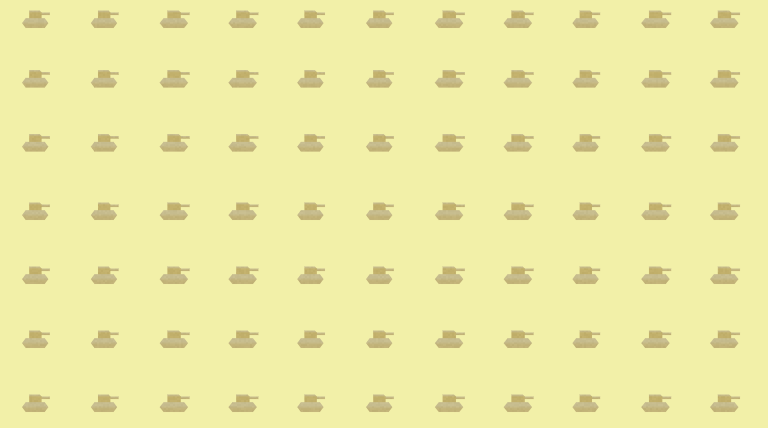
Write a WebGL 2 fragment shader that draws this pattern.

```glsl
#version 300 es
precision highp float;

uniform vec2 u_resolution;
out vec4 fragColor;

float hash(vec2 p) {
    return fract(sin(dot(p, vec2(127.1, 311.7))) * 43758.5453);
}

float box(vec2 p, vec2 halfSize) {
    vec2 d = abs(p) - halfSize;
    return length(max(d, 0.0)) + min(max(d.x, d.y), 0.0);
}

// Hull with pointed ends
float hullShape(vec2 p) {
    vec2 q = abs(p - vec2(13.2, 4.9));
    return max(q.y - 4.9, (q.x + 0.75 * q.y - 13.2) / 1.25);
}

// Turret with a sloped front corner
float turretShape(vec2 p) {
    vec2 q = p - vec2(13.4, 13.2);
    return max(box(q, vec2(6.2, 4.3)), (q.x + q.y - 8.6) / 1.414);
}

float barrelShape(vec2 p) {
    return box(p - vec2(23.2, 14.2), vec2(4.6, 1.3));
}

void main() {
    // The canvas is 768 units wide
    float unit = 768.0 / u_resolution.x;
    vec2 p = gl_FragCoord.xy * unit;
    float soft = max(0.6, 0.6 * unit);

    // Grid of 11 by 7, measured from each lower left corner
    vec2 pitch = vec2(68.8, 64.0);
    vec2 cell = floor((p - vec2(2.0, -4.0)) / pitch);
    vec2 q = p - vec2(22.0, 16.0) - cell * pitch;

    // Uneven spacing: two rows sit higher, some columns are wider
    if (cell.y == 4.0 || cell.y == 5.0) q.y -= 4.4;
    q.x /= fract(cell.x * 0.28) > 0.5 ? 1.08 : 1.0;

    vec3 cream = vec3(0.95, 0.94, 0.66);
    vec3 tan1 = vec3(0.76, 0.70, 0.47);
    vec3 greyTan = vec3(0.78, 0.74, 0.56);
    vec3 ochre = vec3(0.76, 0.69, 0.42);

    // Shading from top to bottom, with a faint mottling
    float mottle = (hash(floor(q / 2.0) + cell * 37.0) - 0.5) * 0.025;
    vec3 hullColor = mix(tan1, greyTan, smoothstep(2.5, 7.0, q.y)) + mottle;
    vec3 turretColor = mix(ochre, greyTan, smoothstep(14.5, 17.5, q.y)) + mottle;
    vec3 barrelColor = mix(tan1, greyTan, smoothstep(13.5, 15.5, q.y)) + mottle;

    vec3 color = cream;
    color = mix(color, barrelColor, smoothstep(soft, -soft, barrelShape(q)));
    color = mix(color, turretColor, smoothstep(soft, -soft, turretShape(q)));
    color = mix(color, hullColor, smoothstep(soft, -soft, hullShape(q)));
    fragColor = vec4(color, 1.0);
}
```
